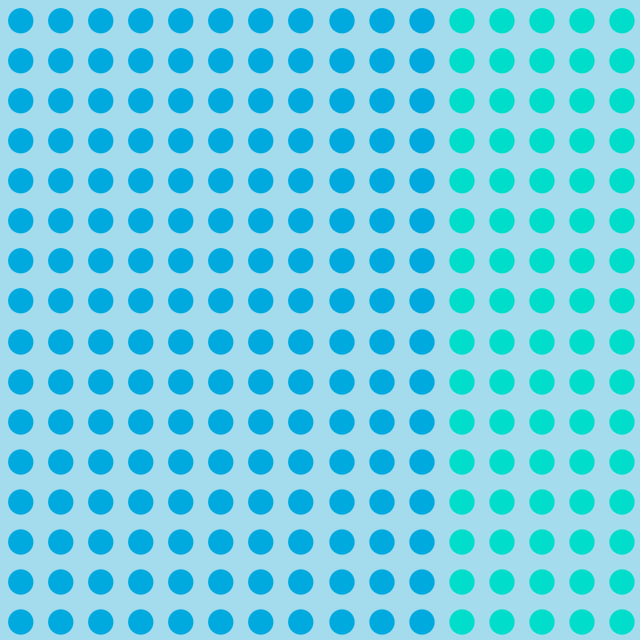
Reproduce this pattern procedurally as a Shadertoy shader.

```glsl
// A regular 16 by 16 grid of flat discs on pale blue.
// Cells repeat with fract; a disc distance function gives smooth edges,
// and the cell column picks blue on the left or teal on the right.

const vec3 PALE_BLUE = vec3(0.643, 0.863, 0.929);
const vec3 BLUE = vec3(0.0, 0.663, 0.871);
const vec3 TEAL = vec3(0.0, 0.867, 0.796);

const float CELLS = 16.0;
const float FIRST_TEAL_COLUMN = 11.0;
const float RADIUS = 0.316;      // in cells
const float GRID_SHIFT = 0.019;  // offset of the whole grid, in cells
const float MIDDLE_GAP = 0.031;  // extra gap between the halves, in cells

// Grid coordinates, with a slightly wider gap at the middle of each axis
vec2 gridCoords(vec2 uv, float cells) {
    return uv * cells - GRID_SHIFT - MIDDLE_GAP * step(0.5, uv);
}

// Signed distance to a disc centred at the origin
float discDistance(vec2 p, float radius) {
    return length(p) - radius;
}

// Coverage of a shape, blended over one pixel
float coverage(float dist, float pixel) {
    return clamp(0.5 - dist / pixel, 0.0, 1.0);
}

// Disc colour for a given column
vec3 columnColor(float column) {
    return mix(BLUE, TEAL, step(FIRST_TEAL_COLUMN, column));
}

void mainImage(out vec4 fragColor, in vec2 fragCoord) {
    // Rows are counted downward from the top edge
    vec2 uv = fragCoord / iResolution.xy;
    uv.y = 1.0 - uv.y;

    vec2 grid = gridCoords(uv, CELLS);
    vec2 local = fract(grid) - 0.5;
    float pixel = CELLS / iResolution.y;

    float disc = coverage(discDistance(local, RADIUS), pixel);
    vec3 color = mix(PALE_BLUE, columnColor(floor(grid.x)), disc);
    fragColor = vec4(color, 1.0);
}
```
